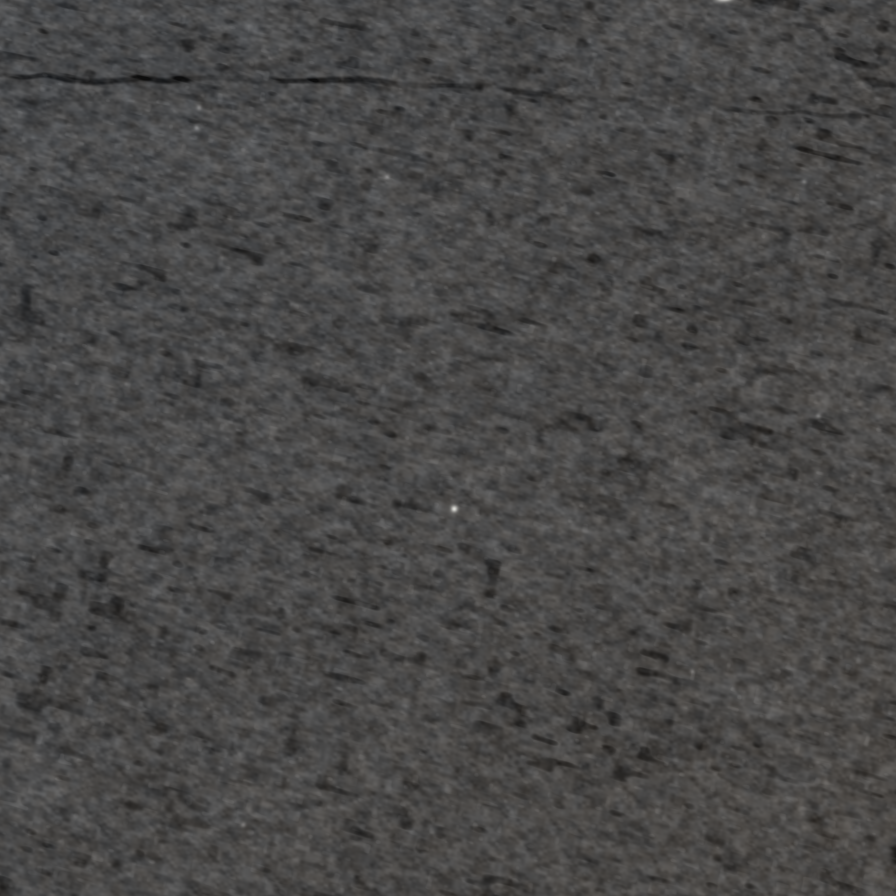
Reproduce this texture procedurally as a three.js fragment shader.

```glsl
varying vec2 vUv;

float hash(vec2 p) {
  vec3 q = fract(vec3(p.xyx) * 0.1031);
  q += dot(q, q.yzx + 33.33);
  return fract((q.x + q.y) * q.z);
}

float noise(vec2 p) {
  vec2 cell = floor(p);
  vec2 f = fract(p);
  f = f * f * (3.0 - 2.0 * f);
  float low = mix(hash(cell), hash(cell + vec2(1.0, 0.0)), f.x);
  float high = mix(hash(cell + vec2(0.0, 1.0)), hash(cell + vec2(1.0)), f.x);
  return mix(low, high, f.y);
}

// Soft elliptical spot, 1 at its centre
float spot(vec2 p, vec2 centre, vec2 radius) {
  vec2 d = (p - centre) / radius;
  return exp(-dot(d, d));
}

float crack(vec2 p) {
  float path = 0.913 - 0.041 * smoothstep(0.25, 1.0, p.x)
    + 0.010 * (noise(vec2(p.x * 9.0, 3.0)) - 0.5)
    + 0.006 * (noise(vec2(p.x * 38.0, 17.0)) - 0.5);
  float width = 0.0015 + 0.0025 * noise(vec2(p.x * 30.0, 41.0));
  float line = 1.0 - smoothstep(width * 0.3, width + 0.002, abs(p.y - path));
  float gaps = smoothstep(0.2, 0.65, noise(vec2(p.x * 24.0, 8.0)));
  float fade = mix(1.0, 0.55, smoothstep(0.45, 0.65, p.x));
  return line * fade * mix(0.3, 1.0, gaps);
}

void main() {
  // Grain runs across, sinking to the right, and shrinks towards the top
  vec2 p = vUv;
  vec2 q = vec2(p.x - 0.2 * p.y, p.y + 0.1 * p.y * p.y + 0.28 * p.x) + 2.0;

  // Aggregate in three sizes over broad mottling
  float coarse = noise(q * vec2(72.0, 112.0)) - 0.5;
  float medium = noise(q.yx * vec2(190.0, 125.0) + 31.7) - 0.5;
  float fine = noise(q * vec2(215.0, 270.0) + 77.3) - 0.5;
  float patches = noise(q * vec2(9.0, 13.0) + 5.1);
  float mottle = noise(q * vec2(26.0, 36.0) + 12.9) - 0.5;
  float tone = 0.288 + 0.080 * coarse + 0.085 * medium + 0.055 * fine
    + 0.032 * mottle - 0.022 * (patches - 0.5);

  // Flat dark pits and pale chips
  float pits = smoothstep(0.68, 0.95, noise(q * vec2(48.0, 98.0) + 53.0));
  float chips = smoothstep(0.72, 0.98, noise(q * vec2(105.0, 140.0) + 91.0));
  tone += 0.045 * chips - pits * mix(0.04, 0.12, patches);

  // Scattered dark streaks
  for (int i = 0; i < 12; i++) {
    float id = float(i);
    vec2 centre = vec2(hash(vec2(id, 4.0)), hash(vec2(id, 9.0)));
    vec2 d = p - centre;
    d.y += 0.2 * d.x + 0.006 * (noise(p * 65.0 + id) - 0.5);
    float size = 0.012 + 0.025 * hash(vec2(id, 15.0));
    tone -= 0.065 * spot(d, vec2(0.0), vec2(size, 0.004));
  }
  tone -= 0.14 * crack(p);
  tone -= 0.20 * spot(p, vec2(1.0, 0.045), vec2(0.007, 0.012));

  // Cool upper left, warm right, faint colour in each grain
  float warmth = 0.010 * (p.x - p.y) + 0.016 * (noise(q * 85.0 + 19.0) - 0.5);
  vec3 color = vec3(tone) + vec3(0.003, 0.0, -0.002) + warmth * vec3(0.7, 0.0, -0.8);

  // Small bright glints
  for (int i = 0; i < 7; i++) {
    vec2 centre = vec2(hash(vec2(float(i), 23.0)), hash(vec2(float(i), 37.0)));
    color += 0.18 * spot(p, centre, vec2(0.003));
  }
  float glint = spot(p, vec2(0.507, 0.432), vec2(0.0038))
    + spot(p, vec2(0.808, 1.002), vec2(0.009, 0.004));
  color = mix(color, vec3(0.86, 0.86, 0.84), min(glint, 1.0));

  gl_FragColor = vec4(max(color, vec3(0.05)), 1.0);
}
```
